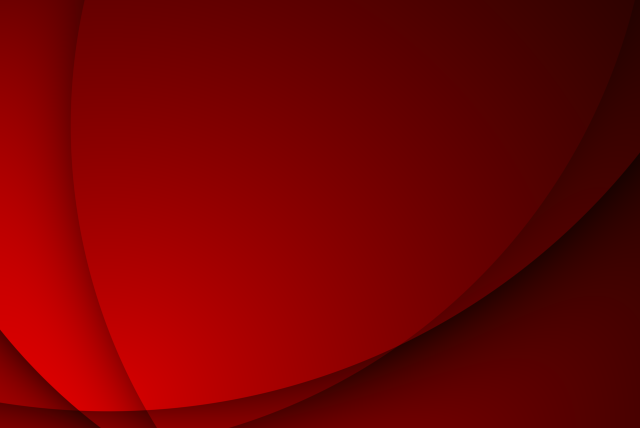
This background is drawn by a WebGL 1 fragment shader. Its source:

```glsl
precision highp float;
// Overlapping translucent red discs over a glow rising from the lower left.
// Each disc is a signed circle distance: its rim casts a soft outer shadow,
// and all shadows multiply over a falloff measured from the glow centre.

uniform vec2 u_resolution;

const float ASPECT = 1.5;
const vec2 GLOW_CENTER = vec2(0.254, 0.043);

// Signed distance to a circle, negative inside.
float circle(vec2 p, vec2 center, float radius) {
  return length(p - center) - radius;
}

// Antialiased coverage outside a signed distance.
float outside(float d, float pixel) {
  return smoothstep(-0.7 * pixel, 0.7 * pixel, d);
}

// Brightness left by a shadow that fades away from a rim.
float shadow(float d, float strength, float reach, float pixel) {
  return 1.0 - strength * outside(d, pixel) * exp(-max(d, 0.0) / reach);
}

// Quadratic falloff with distance from the glow.
float falloff(float t, vec3 k) {
  return k.x + t * (k.y + t * k.z);
}

void main() {
  vec2 p = gl_FragCoord.xy / u_resolution * vec2(ASPECT, 1.0);
  float pixel = 1.0 / u_resolution.y;

  // Disc rims
  float leftRim = circle(p, vec2(1.504, 0.707), 1.338);
  float lowerRim = circle(p, vec2(0.254, 1.625), 1.586);
  float rightRim = circle(p, vec2(0.139, 1.331), 1.389);
  float cornerRim = circle(p, vec2(1.051, 1.074), 1.348);

  // Main glow, with a brighter strip along the left
  float t = length(p - GLOW_CENTER);
  float mainGlow = falloff(t, vec3(0.86, -0.56, 0.08));
  float stripGlow = falloff(t, vec3(0.92, -0.12, -0.36));
  float strip = outside(leftRim, pixel) * outside(-lowerRim, pixel)
              * outside(-cornerRim, pixel) * step(p.x, 0.5 * ASPECT);
  float light = mix(mainGlow, stripGlow, strip);

  // Rim shadows
  float beyondRight = outside(rightRim, pixel);
  light *= shadow(leftRim, 0.38, 0.085, pixel);
  light *= shadow(rightRim, 0.30, 0.09, pixel);
  light *= shadow(cornerRim, 0.55, 0.08, pixel);
  light *= shadow(lowerRim, mix(0.45, 0.60, beyondRight), 0.10, pixel);

  // Faint lift in the right crescent
  light *= 1.0 + 0.07 * beyondRight * outside(-lowerRim, pixel);

  // Deep shades keep a trace of warmth
  float warmth = 0.008 * (1.0 - smoothstep(0.2, 0.4, light));
  gl_FragColor = vec4(light, warmth, 0.0, 1.0);
}
```
